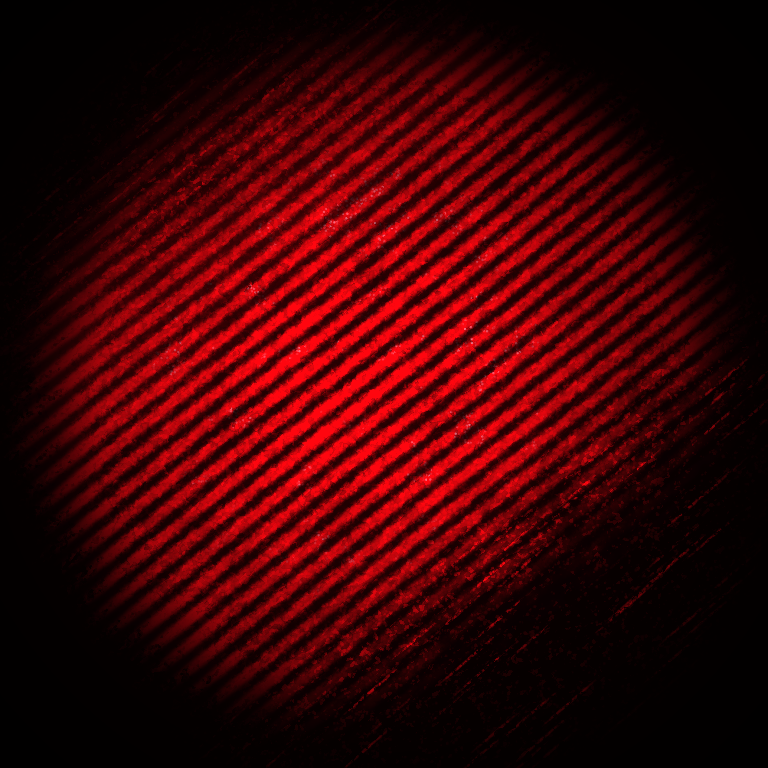
This background is drawn by a WebGL 1 fragment shader. Its source:

```glsl
precision highp float;
// Draws a disc of red laser light crossed by slanted, speckled interference stripes.

uniform vec2 u_resolution;

#define TILT 0.67            // stripe angle in radians
#define PERIOD 0.0258        // distance between stripes
#define PHASE 0.15           // stripe offset in periods
#define DISC_RADIUS 0.465
#define GLOW_CENTER vec2(0.465, 0.525)
#define GLOW_FALLOFF 5.0
#define GRAIN_CELLS 235.0    // speckle cells across the canvas
#define SPARKLE_CELLS 270.0
#define LASER_RED vec3(1.0, 0.025, 0.06)
#define SPARKLE_PINK vec3(0.1, 0.4, 0.45)

vec3 hash3(vec2 cell) {
  vec3 q = fract(cell.xyx * vec3(0.1031, 0.1030, 0.0973));
  q += dot(q, q.yxz + 33.33);
  return fract((q.xxy + q.yzz) * q.zyx);
}

// Cellular noise: x = distance to the nearest point, y = random value of its cell.
vec2 cellular(vec2 p) {
  vec2 base = floor(p);
  vec2 nearest = vec2(8.0, 0.0);
  for (int j = -1; j <= 1; j++) {
    for (int i = -1; i <= 1; i++) {
      vec2 cell = base + vec2(float(i), float(j));
      vec3 rnd = hash3(cell + 400.0);
      float dist = length(cell + rnd.xy - p);
      if (dist < nearest.x) nearest = vec2(dist, rnd.z);
    }
  }
  return nearest;
}

// Layered sines: soft uneven patches, roughly -1 to 1.
float patches(vec2 p) {
  float sum = 0.0;
  float weight = 0.5;
  for (int i = 0; i < 4; i++) {
    sum += weight * sin(p.x + 1.7 * sin(p.y * 0.8)) * sin(p.y + 1.3 * sin(p.x * 0.9));
    p = mat2(1.2, 1.5, -1.5, 1.2) * p + 2.7;
    weight *= 0.65;
  }
  return sum;
}

void main() {
  vec2 uv = (gl_FragCoord.xy - 0.5 * u_resolution) / min(u_resolution.x, u_resolution.y) + 0.5;
  vec2 p = uv - 0.5;

  // Coordinates along and across the stripes.
  vec2 along = vec2(cos(TILT), sin(TILT));
  vec2 q = vec2(dot(p, along), dot(p, vec2(-along.y, along.x)));

  // Speckle at two shapes: round grains and grains drawn out along the stripes.
  vec2 grain = cellular(uv * GRAIN_CELLS);
  vec2 fiber = cellular(q * GRAIN_CELLS * vec2(0.45, 0.85) + 37.0);
  float speckle = 0.5 * (grain.y + fiber.y) - 0.25 * (grain.x - 0.45);
  float blotch = patches(uv * 24.0);

  // Light envelope: wide glow, round aperture, fading sides.
  float radius = length(p);
  vec2 offset = uv - GLOW_CENTER;
  float glow = exp(-GLOW_FALLOFF * dot(offset, offset));
  float rim = radius + 0.025 * blotch + 0.06 * (speckle - 0.5);
  float disc = 1.0 - smoothstep(DISC_RADIUS - 0.08, DISC_RADIUS + 0.03, rim);
  float lowerFade = smoothstep(-0.37, -0.16, q.y + 0.03 * blotch);
  float upperFade = 1.0 - 0.6 * smoothstep(0.24, 0.46, q.y);
  float light = glow * disc * lowerFade * upperFade;

  // Stripes with ragged edges; the gaps fill in toward the upper left.
  float bend = 0.0015 * sin(q.x * 9.0 + q.y * 5.0);
  float wave = cos(6.28318 * ((q.y + bend) / PERIOD + PHASE));
  wave += 0.75 * (speckle - 0.5) + 0.25 * blotch;
  float stripe = smoothstep(-1.1, 0.85, wave);
  float haze = 0.1 + 0.22 * smoothstep(0.08, 0.35, q.y);
  stripe = mix(haze, 1.0, stripe);

  // Speckle has more contrast where the light is weak.
  float texture = 0.75 + 0.42 * speckle + 0.12 * blotch;
  texture = mix(texture * texture * 0.98, texture, smoothstep(0.2, 0.8, light));
  float red = light * stripe * texture;

  // Long thin broken streaks beyond the lit sides of the disc.
  vec2 strand = cellular(vec2(q.x * 7.0, (q.y - 0.04 * q.x) * 160.0) + 11.0);
  float streak = smoothstep(0.7, 0.95, strand.y) * (1.0 - smoothstep(0.1, 0.45, strand.x));
  float sides = smoothstep(0.17, 0.28, -q.y) + 0.5 * smoothstep(0.28, 0.38, q.y);
  float reach = 1.0 - smoothstep(0.36, 0.57, radius);
  red += streak * sides * reach * smoothstep(0.25, 0.75, speckle) * 0.5;
  float flecks = smoothstep(0.66, 0.9, speckle);
  red += 0.24 * flecks * sides * reach * (0.4 + 0.6 * lowerFade);

  // Faint spill of light around the disc.
  red += 0.07 * exp(-6.0 * radius * radius);

  // Pale sparkles gathered in small clusters near the middle.
  vec2 spark = cellular(uv * SPARKLE_CELLS + 91.0);
  float cluster = smoothstep(0.2, 0.6, patches(uv * 43.0 + 4.0));
  float sparkle = smoothstep(0.5, 0.95, spark.y) * (1.0 - smoothstep(0.2, 0.65, spark.x));
  sparkle *= cluster * stripe * smoothstep(0.55, 0.9, light);

  vec3 color = LASER_RED * min(red, 1.0) + SPARKLE_PINK * sparkle;
  gl_FragColor = vec4(color, 1.0);
}
```
